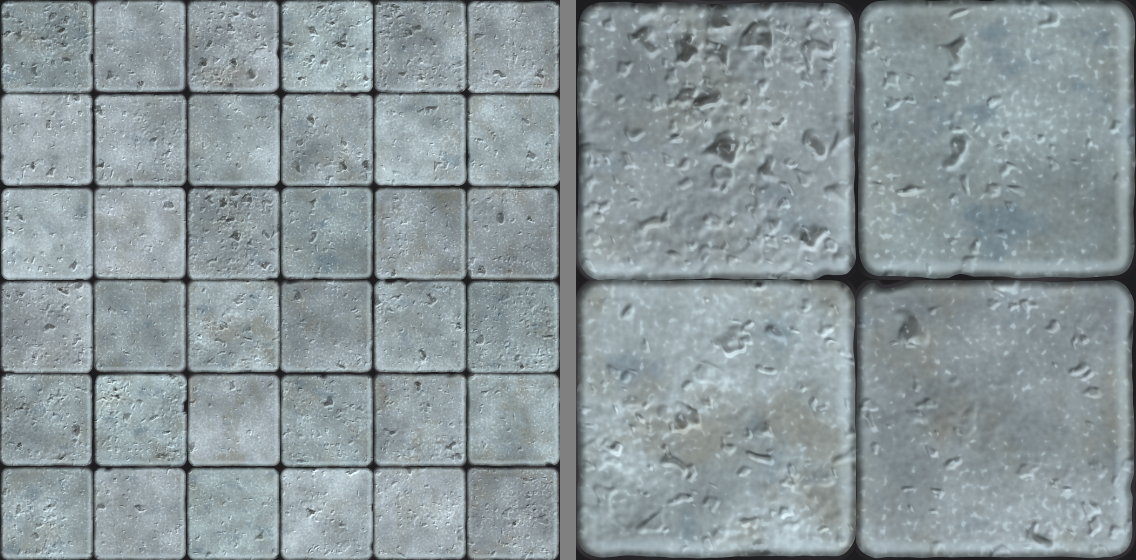
Left: the whole. Right: its middle third, enlarged.
A WebGL 1 fragment shader for this texture:

```glsl
precision highp float;
// Six by six tumbled stone tiles with rounded, worn edges and thin dark joints.
// Each tile gets its own tint, tilt, offset and wear; pits and eroded crust form
// a height field that is lit from the upper left by finite differences.
uniform vec2 u_resolution;

#define TILES 6.0
#define HALF_SIZE 0.4945
#define CORNER 0.085
#define JITTER 0.007
#define RELIEF 0.30
#define STONE vec3(0.605, 0.668, 0.690)
#define PALE vec3(0.76, 0.84, 0.87)
#define TAN vec3(0.50, 0.49, 0.44)
#define SLATE vec3(0.39, 0.47, 0.52)
#define PIT_DARK vec3(0.21, 0.21, 0.20)
#define JOINT vec3(0.14, 0.135, 0.145)

vec2 hash2(vec2 p) {
  vec3 q = fract(p.xyx * vec3(0.1031, 0.1030, 0.0973));
  q += dot(q, q.yzx + 33.33);
  return fract((q.xx + q.yz) * q.zy);
}

// Gradient noise, roughly -0.7 to 0.7
float corner(vec2 cell, vec2 f, vec2 o) {
  return dot(hash2(cell + o) * 2.0 - 1.0, f - o);
}
float noise(vec2 p) {
  vec2 i = floor(p), f = fract(p);
  vec2 u = f * f * f * (f * (f * 6.0 - 15.0) + 10.0);
  float low = mix(corner(i, f, vec2(0.0)), corner(i, f, vec2(1.0, 0.0)), u.x);
  float high = mix(corner(i, f, vec2(0.0, 1.0)), corner(i, f, vec2(1.0)), u.x);
  return mix(low, high, u.y);
}
float fbm(vec2 p) {
  float sum = 0.0, amp = 0.6;
  for (int i = 0; i < 4; i++) {
    sum += amp * noise(p);
    p = p * 2.03 + 11.7;
    amp *= 0.6;
  }
  return sum;
}

// Scattered, warped elliptical holes; returns depth from 0 to 1
float pits(vec2 p, float scale, float amount) {
  vec2 q = p * scale;
  q += 0.45 * vec2(noise(q * 2.1), noise(q * 2.1 + 17.0));
  vec2 base = floor(q);
  float depth = 0.0;
  for (int y = -1; y <= 1; y++) {
    for (int x = -1; x <= 1; x++) {
      vec2 cell = base + vec2(float(x), float(y));
      vec2 place = hash2(cell + 3.1), kind = hash2(cell + 71.7);
      float cluster = amount * (1.0 + 2.4 * noise(cell / scale * 3.0));
      float angle = place.x * 6.283, c = cos(angle), s = sin(angle);
      vec2 d = q - cell - 0.2 - 0.6 * place;
      d = vec2(c * d.x + s * d.y, c * d.y - s * d.x) * vec2(0.8, 1.2);
      float radius = mix(0.16, 0.48, kind.y * kind.y);
      float hole = 1.0 - smoothstep(0.3, 1.0, length(d) / radius);
      depth = max(depth, hole * step(kind.x, cluster) * (0.45 + 0.55 * kind.y));
    }
  }
  return depth;
}

// Surface height inside a tile: eroded crust minus large and small pits
float height(vec2 p, float wear) {
  float patchy = smoothstep(-0.2, 0.3, noise(p * 2.7)) * (0.3 + wear);
  float ragged = noise(p * vec2(7.0, 8.0)) + 0.6 * noise(p * 18.0 + 6.0);
  float eroded = smoothstep(0.2, 0.45, ragged) * patchy;
  float rough = 0.012 * noise(p * 17.0) + 0.009 * noise(p * 31.0);
  return patchy * rough - 0.018 * eroded
         - 0.028 * pits(p, 6.5, 0.10 + 0.30 * wear)
         - 0.016 * pits(p + 5.3, 14.0, 0.16 + 0.36 * wear);
}

void main() {
  float side = min(u_resolution.x, u_resolution.y);
  vec2 grid = gl_FragCoord.xy / side * TILES;
  float aa = TILES / side;
  vec2 id = mod(floor(grid), TILES);
  vec2 tone = hash2(id + 9.4), trait = hash2(id + 41.2);
  vec2 p = fract(grid) + id * 13.7;

  // Tile outline: rounded square with slight wobble and rare chips
  vec2 c = fract(grid) - 0.5 - JITTER * (2.0 * hash2(id + 23.8) - 1.0);
  vec2 q = abs(c) - HALF_SIZE + CORNER;
  float edge = length(max(q, 0.0)) + min(max(q.x, q.y), 0.0) - CORNER;
  edge += 0.012 * noise(p * 4.0) + 0.007 * noise(p * 13.0);
  edge += 0.025 * smoothstep(0.3, 0.5, noise(p * 4.0 + 8.0));
  vec2 outward = normalize(max(q, 0.0) + 0.0001) * sign(c);

  // Stone colour: tile tint and tilt, clouds, tan stains, blue-grey veins
  float wear = trait.x;
  float cloud = fbm(p * 2.6);
  vec3 col = STONE * mix(0.87, 1.09, tone.x);
  col *= mix(vec3(1.02, 0.985, 0.985), vec3(1.0, 1.003, 0.99), tone.y);
  col *= 1.0 + 0.16 * dot(c, hash2(id + 63.5) * 2.0 - 1.0) + 0.42 * cloud;
  float border = smoothstep(-0.18, -0.02, edge);
  float stain = smoothstep(0.0, 0.35, fbm(p * 2.6 + 31.0) + 0.14 * border);
  col = mix(col, TAN, stain * (0.12 + 0.38 * trait.y));
  float vein = smoothstep(0.1, 0.38, fbm(p * vec2(4.0, 5.0) + 57.0));
  col = mix(col, SLATE, vein * (0.12 + 0.45 * tone.y));

  // Relief lighting and dark pit floors
  float eps = 0.010;
  float h = height(p, wear);
  vec2 slope = vec2(height(p + vec2(eps, 0.0), wear),
                    height(p + vec2(0.0, eps), wear)) - h;
  float light = dot(-slope / eps, vec2(-0.6, 0.8));
  col *= 1.0 + RELIEF * clamp(light, -1.7, 1.0);
  col = mix(col, PIT_DARK, 0.7 * smoothstep(0.014, 0.034, -h));

  // Fine grain and pale mineral specks
  float grain = noise(p * 37.0) + 0.6 * noise(p * 61.0 + 3.0);
  col *= 1.0 + 0.12 * grain;
  col = mix(col, PALE, 0.5 * smoothstep(0.2, 0.6, grain + 0.6 * cloud));

  // Polished rim, soft shoulder and dark joint
  float rim = smoothstep(-0.075, -0.04, edge) * (1.0 - smoothstep(-0.028, -0.006, edge));
  float facing = 0.5 + 0.5 * dot(outward, vec2(0.75, -0.66));
  col = mix(col, PALE, rim * (0.08 + 0.4 * facing));
  col *= 1.0 - 0.45 * smoothstep(-0.035, 0.002, edge) * (1.25 - 0.6 * facing);
  float open = smoothstep(-0.35, 0.15, noise(grid * 2.3 + 4.0));
  vec3 joint = mix(JOINT * 1.7, JOINT * 0.8, max(open, smoothstep(0.004, 0.02, edge)));
  col = mix(col, joint, smoothstep(-0.6 * aa, 0.6 * aa, edge));
  gl_FragColor = vec4(clamp(col, 0.0, 1.0), 1.0);
}
```
